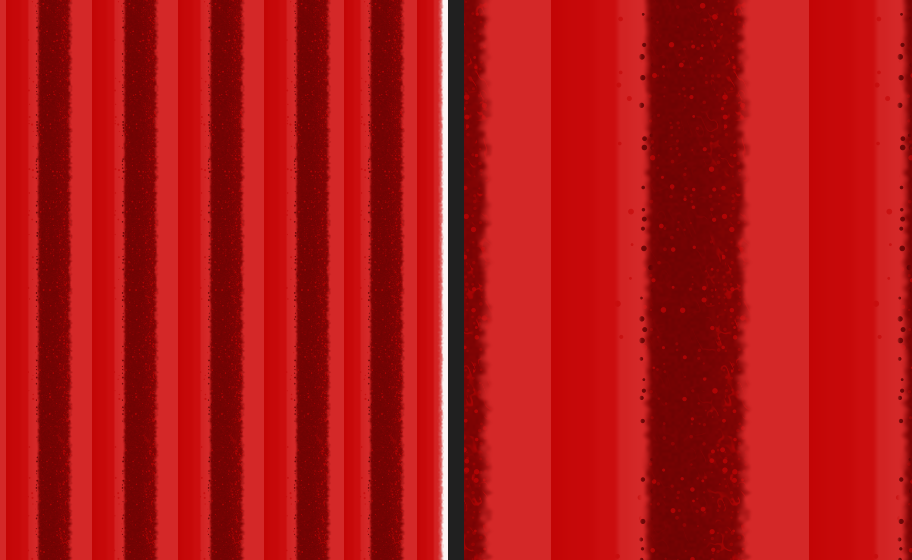
Left: the whole. Right: its middle third, enlarged.
Write a Shadertoy shader that draws this pattern.

```glsl
// Glossy red vertical pleats with dark speckled grooves and a pale right rim.
#define PITCH 0.1922
#define FIRST_GROOVE 0.0858
#define GROOVE_WIDTH 0.0705
#define SHEEN_WIDTH 0.0225
#define RIM_X 0.9865
#define WEAR 1.0
#define RED vec3(0.765, 0.018, 0.020)
#define WARM_RED vec3(0.795, 0.052, 0.055)
#define SHEEN vec3(0.830, 0.155, 0.155)
#define DARK vec3(0.435, 0.010, 0.012)
#define MAROON vec3(0.570, 0.020, 0.020)
#define PALE vec3(0.990, 0.955, 0.955)

float hash(vec2 p) {
    vec3 q = fract(p.xyx * 0.1031);
    q += dot(q, q.yzx + 33.33);
    return fract((q.x + q.y) * q.z);
}

float noise(vec2 p) {
    vec2 i = floor(p), f = fract(p);
    f = f * f * (3.0 - 2.0 * f);
    return mix(mix(hash(i), hash(i + vec2(1, 0)), f.x),
               mix(hash(i + vec2(0, 1)), hash(i + vec2(1, 1)), f.x), f.y);
}

// Scattered round specks, one candidate per cell
float specks(vec2 p, float cell, float density, float seed, float aa) {
    vec2 id = floor(p / cell) + seed;
    vec2 jitter = 0.3 + 0.4 * vec2(hash(id + 7.0), hash(id + 19.0));
    float radius = cell * mix(0.12, 0.28, hash(id + 31.0));
    float dist = length((fract(p / cell) - jitter) * cell);
    float present = step(hash(id), density);
    return present * (1.0 - smoothstep(radius - aa, radius + aa, dist));
}

// Thin slanted wrinkles along noise contours
float wrinkles(vec2 p) {
    vec2 q = vec2(p.x + 0.45 * p.y, p.y - 0.35 * p.x);
    float ridge = abs(noise(q * vec2(230.0, 130.0) + 60.0) - 0.5);
    float patchy = smoothstep(0.50, 0.75, noise(p * 150.0 + 90.0));
    return patchy * (1.0 - smoothstep(0.02, 0.13, ridge));
}

// Signed distance from the nearest groove's left edge; the last two pleats are narrower
float grooveCoord(float x) {
    x += 0.0272 * smoothstep(0.735, 0.800, x) + 0.0286 * smoothstep(0.900, 0.960, x);
    float u = mod(x - FIRST_GROOVE, PITCH);
    return u - PITCH * step(0.625 * PITCH, u);
}

// Flat red that lifts in bands towards the sheen
vec3 pleatColor(float d) {
    float lift = 0.45 * smoothstep(-0.074, -0.052, d) + 0.55 * smoothstep(-0.044, -0.034, d);
    vec3 color = mix(RED, WARM_RED, lift);
    float sheen = smoothstep(-SHEEN_WIDTH - 0.003, -SHEEN_WIDTH + 0.003, d);
    return mix(color, SHEEN, sheen * (0.82 + 0.18 * smoothstep(-0.018, -0.008, d)));
}

vec3 grooveColor(vec2 q, float aa) {
    float right = smoothstep(0.45, 1.0, q.x / GROOVE_WIDTH);
    float left = 1.0 - smoothstep(0.0, 0.009, q.x);
    float grain = noise(q * 430.0) - 0.5;
    vec3 color = mix(DARK, MAROON, 0.12 + 0.38 * right + 0.35 * left + 0.32 * WEAR * grain);
    float flecks = specks(q, 0.0075, 0.10 + 0.18 * right, 3.0, aa);
    float dust = specks(q + 0.37, 0.0050, 0.14 + 0.22 * right, 43.0, aa);
    color = mix(color, RED, WEAR * max(0.72 * flecks, 0.35 * dust));
    return mix(color, RED, WEAR * wrinkles(q) * (0.08 + 0.55 * right));
}

void mainImage(out vec4 fragColor, in vec2 fragCoord) {
    vec2 p = fragCoord / iResolution.x;
    float aa = 0.6 / iResolution.x;
    float d = grooveCoord(p.x);
    vec2 q = vec2(d, p.y);

    // Crisp left lip, soft ragged right lip
    float ragged = noise(vec2(d * 160.0, p.y * 210.0) + 25.0) - 0.5;
    float leftLip = smoothstep(-0.0045, 0.0035, d + 0.0025 * WEAR * ragged);
    float rightLip = 1.0 - smoothstep(-0.006, 0.006, d - GROOVE_WIDTH + 0.006 * WEAR * ragged);
    float groove = leftLip * rightLip * step(p.x, 0.95);
    vec3 color = mix(pleatColor(d), grooveColor(q, aa), groove);

    // Dark pits on the left lip, faint ones across the sheen
    float lip = smoothstep(-0.008, -0.004, d) * (1.0 - smoothstep(0.001, 0.005, d));
    float sheenZone = smoothstep(-0.026, -0.022, d) * (1.0 - smoothstep(-0.008, -0.004, d));
    float inside = step(p.x, 0.95) * WEAR;
    color = mix(color, DARK * 0.85, 0.85 * inside * lip * specks(q, 0.0075, 0.50, 71.0, aa));
    color = mix(color, RED, 0.60 * inside * sheenZone * specks(q, 0.0085, 0.16, 97.0, aa));

    // Pink fade into the pale rim
    float rim = p.x - RIM_X + 0.003 * WEAR * (noise(vec2(p.x * 300.0, p.y * 240.0)) - 0.5);
    color = mix(color, vec3(0.88, 0.49, 0.49), 0.7 * smoothstep(-0.010, 0.0, rim));
    color = mix(color, PALE, smoothstep(-0.003, 0.004, rim));

    fragColor = vec4(color, 1.0);
}
```
